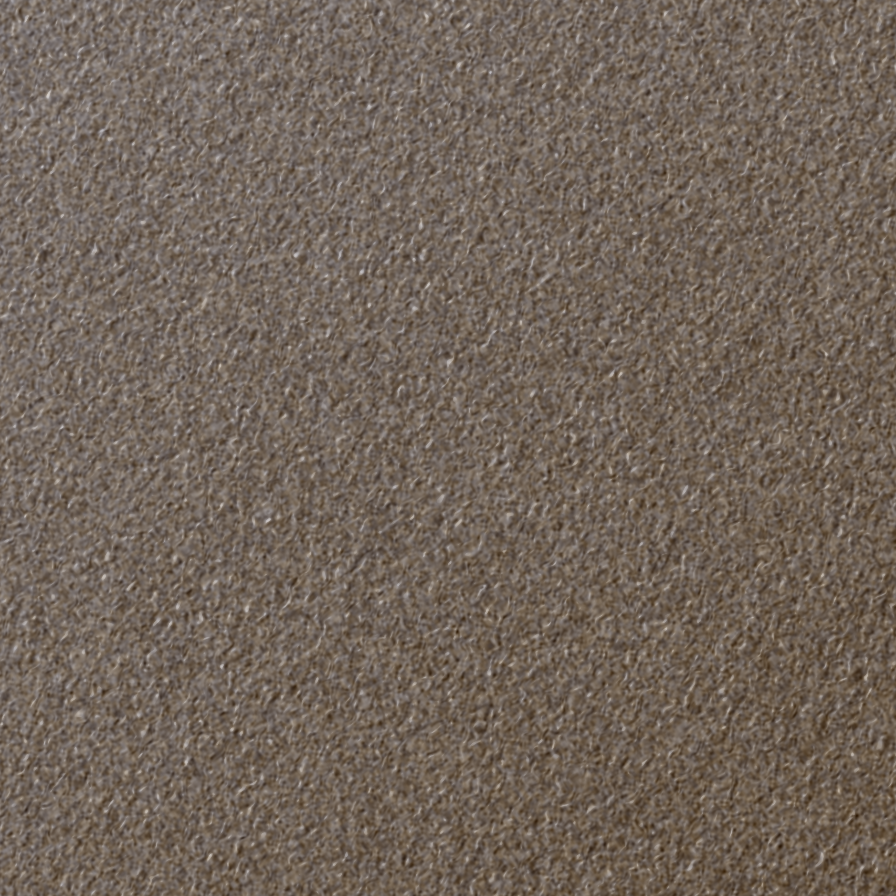
This texture is drawn by a Shadertoy shader. Its source:

```glsl
float hash(vec2 cell) {
    uvec2 k = uvec2(ivec2(cell) + 4096) * uvec2(1597334677u, 3812015801u);
    uint h = (k.x ^ k.y) * 1597334677u;
    h = (h ^ (h >> 15)) * 2246822519u;
    return float((h ^ (h >> 13)) >> 8) / 16777216.0;
}

float noise(vec2 p) {
    vec2 i = floor(p), f = p - i;
    f = f * f * (3.0 - 2.0 * f);
    return mix(mix(hash(i), hash(i + vec2(1, 0)), f.x),
               mix(hash(i + vec2(0, 1)), hash(i + vec2(1, 1)), f.x), f.y);
}

// Two layers of crumpled flakes, turned against each other
float relief(vec2 p) {
    vec2 turned = mat2(0.8, 0.6, -0.6, 0.8) * p;
    return 0.6 * noise(p * 155.0) + 0.4 * noise(turned * 275.0 + 37.0);
}

void mainImage(out vec4 fragColor, in vec2 fragCoord) {
    vec2 uv = fragCoord / iResolution.xy;
    vec2 p = fragCoord / iResolution.y;

    // Steeply slanted flake axes, bent to break up the lattice
    vec2 across = vec2(0.87, -0.49), along = vec2(0.49, 0.87);
    vec2 q = vec2(dot(p, across), 0.78 * dot(p, along));
    q += 0.006 * (vec2(noise(p * 85.0), noise(p * 85.0 + 91.0)) - 0.5);

    // Light from the upper left rakes the surface
    vec2 offset = vec2(0.0013, 0.0);
    float slope = relief(q + offset) - relief(q - offset);
    float grain = noise(mat2(0.8, -0.6, 0.6, 0.8) * p * 270.0 + 17.0) - 0.5;
    float mottle = noise(q * 55.0 + 5.0) - 0.5;
    float glint = smoothstep(0.16, 0.34, slope) * noise(p * 170.0 + 71.0);
    float falloff = uv.y - uv.x;

    float tone = 0.33 * slope + 0.19 * grain + 0.03 * mottle
               + 0.14 * glint + 0.045 * falloff - 0.007;

    // Warm brown base whose highlights turn silvery
    vec3 color = vec3(0.45, 0.40, 0.358) + tone * vec3(1.0, 1.07, 1.14);
    float warmth = noise(mat2(0.6, 0.8, -0.8, 0.6) * p * 190.0 + 29.0) - 0.5;
    color += (warmth - 0.25 * falloff) * vec3(0.03, 0.0, -0.06);

    fragColor = vec4(clamp(color, 0.0, 1.0), 1.0);
}
```
